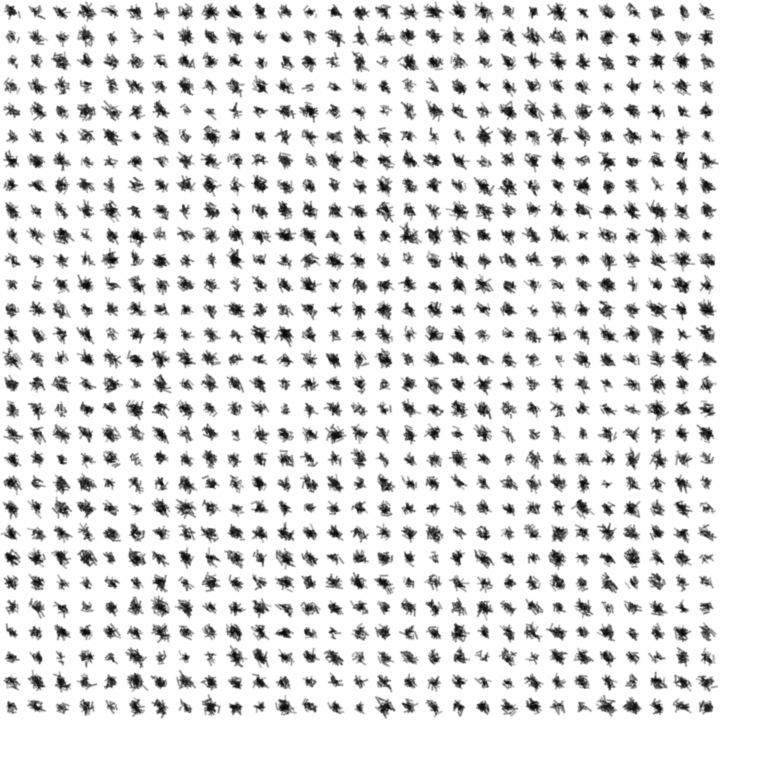
A WebGL 2 fragment shader for this pattern:

```glsl
#version 300 es
precision highp float;
// Grid of 29 by 29 small scribbled ink blots on white, open at right and bottom.

uniform vec2 u_resolution;
out vec4 outColor;

const float COUNT = 29.0;            // blots across and down
const float PITCH = 0.03232;         // spacing, in canvas units
const float FIRST_CENTER = 0.0156;   // first blot, from the left and top edges
const vec3 PAPER = vec3(0.995);
const vec3 INK = vec3(0.03);

// Blot shape, in units of one cell
const float MIN_STROKES = 7.0;
const float MAX_STROKES = 42.0;
const float SCATTER = 0.112;         // spread of stroke centers
const float HALF_LENGTH = 0.135;     // longest half stroke
const float STROKE_WIDTH = 0.042;
const float STROKE_DENSITY = 0.46;
const vec2 STRETCH = vec2(1.2, 0.86); // along and across the falling diagonal
const float REACH = 0.8;             // no ink beyond this distance
const float TAU = 6.2831853;

// Three random values in 0..1 from three integers
vec3 hash3(uvec3 v) {
  v = v * 1664525u + 1013904223u;
  v.x += v.y * v.z; v.y += v.z * v.x; v.z += v.x * v.y;
  v ^= v >> 16u;
  v.x += v.y * v.z; v.y += v.z * v.x; v.z += v.x * v.y;
  return vec3(v >> 8u) / 16777216.0;
}

vec2 polar(float angle) {
  return vec2(cos(angle), sin(angle));
}

float segmentDistance(vec2 p, vec2 halfSpan) {
  float along = dot(p, halfSpan) / max(dot(halfSpan, halfSpan), 1e-6);
  return length(p - halfSpan * clamp(along, -1.0, 1.0));
}

// Optical density of one blot; p is measured from its center
float blotDensity(vec2 p, uvec2 cell) {
  if (dot(p, p) > REACH * REACH) return 0.0;
  vec3 look = hash3(uvec3(cell, 977u));
  float amount = 0.5 * (look.x + look.y);
  int strokes = int(mix(MIN_STROKES, MAX_STROKES, amount));
  float size = mix(0.76, 1.18, amount);

  // Rotate so that x runs along the falling diagonal
  vec2 q = vec2(p.x + p.y, p.y - p.x) * 0.70711;
  float density = 0.0;
  for (int i = 0; i < strokes; i++) {
    vec3 place = hash3(uvec3(cell, uint(i)));
    vec3 span = hash3(uvec3(cell, uint(i) + 128u));
    float radius = min(sqrt(-2.0 * log(place.x + 1e-4)), 2.6);
    vec2 center = SCATTER * size * radius * polar(TAU * place.y) * STRETCH;
    vec2 halfSpan = HALF_LENGTH * size * mix(0.45, 1.0, span.x)
                  * polar(TAU * span.y) * STRETCH;
    float d = segmentDistance(q - center, halfSpan) / STROKE_WIDTH;
    density += STROKE_DENSITY * mix(0.6, 1.4, span.z) * exp(-d * d);
  }
  return density;
}

void main() {
  vec2 uv = gl_FragCoord.xy / u_resolution;
  vec2 grid = (vec2(uv.x, 1.0 - uv.y) - FIRST_CENTER) / PITCH; // y runs down
  vec2 base = floor(grid);

  // Add the four nearest blots so that stray strokes may cross cells
  float density = 0.0;
  for (int j = 0; j < 2; j++) {
    for (int i = 0; i < 2; i++) {
      vec2 cell = base + vec2(i, j);
      if (min(cell.x, cell.y) < 0.0 || max(cell.x, cell.y) >= COUNT) continue;
      density += blotDensity(grid - cell, uvec2(cell));
    }
  }
  outColor = vec4(mix(INK, PAPER, exp(-density)), 1.0);
}
```
